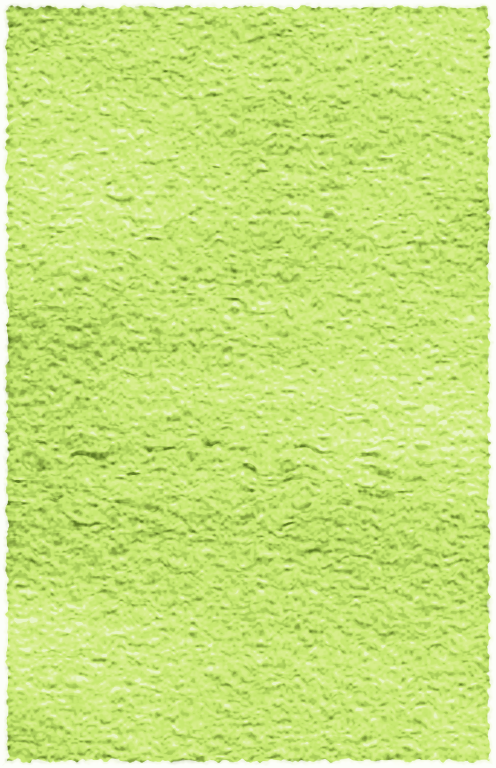
A Shadertoy shader for this texture:

```glsl
#define MARGIN 0.0096
#define FRINGE 0.0050
#define RELIEF 2.9
#define GRAIN 1.5
#define CRACKS 1.5
#define PATCHES 1.5
#define BRIGHTNESS 0.24

const vec3 PAPER = vec3(0.99, 0.995, 0.975);
const vec3 PALE  = vec3(0.91, 0.96, 0.77);
const vec3 LIGHT = vec3(0.84, 0.93, 0.54);
const vec3 BASE  = vec3(0.78, 0.91, 0.44);
const vec3 SHADE = vec3(0.67, 0.81, 0.35);
const vec3 DARK  = vec3(0.54, 0.66, 0.26);
const vec3 DEEP  = vec3(0.37, 0.49, 0.14);

float hash(vec2 p) {
    vec3 h = fract(p.xyx * 0.1031);
    h += dot(h, h.yzx + 33.33);
    return fract((h.x + h.y) * h.z);
}

float noise(vec2 p) {
    vec2 cell = floor(p), f = fract(p);
    f = f * f * (3.0 - 2.0 * f);
    float low  = mix(hash(cell), hash(cell + vec2(1, 0)), f.x);
    float high = mix(hash(cell + vec2(0, 1)), hash(cell + vec2(1, 1)), f.x);
    return mix(low, high, f.y);
}

// Height of the wool: flattened tufts with finer curls on top
float pile(vec2 p) {
    return noise(p * vec2(88, 150)) + 0.55 * noise(p * vec2(190, 250) + 31.0);
}

// Short horizontal gaps between rows of tufts
float gap(vec2 p) {
    return smoothstep(0.64, 0.90, noise(p * vec2(40, 125) + 57.0));
}

float bump(float x, float centre, float width) {
    float d = (x - centre) / width;
    return exp(-d * d);
}

// Broad areas where the pile leans towards or away from the light
float patches(vec2 p) {
    float cloud = noise(p * vec2(2.5, 7.0) + 9.0) - 0.5;
    cloud += 0.6 * (noise(p * vec2(6, 22) + 4.0) - 0.5);
    float streaks = bump(p.y, 0.45, 0.04) * smoothstep(0.2, 0.55, p.x)
                  + bump(p.y, 0.20, 0.04) * smoothstep(0.45, 0.05, p.x);
    return cloud + 0.35 * streaks;
}

vec3 woolColour(float tone) {
    vec3 c = mix(DEEP, DARK, smoothstep(-3.0, -1.9, tone));
    c = mix(c, SHADE, smoothstep(-1.9, -0.95, tone));
    c = mix(c, BASE, smoothstep(-0.95, 0.05, tone));
    c = mix(c, LIGHT, smoothstep(0.05, 1.2, tone));
    return mix(c, PALE, smoothstep(1.2, 2.5, tone));
}

void mainImage(out vec4 fragColor, in vec2 fragCoord) {
    vec2 p = fragCoord / iResolution.y;
    float aspect = iResolution.x / iResolution.y;

    // Wavy rows
    vec2 q = p;
    q.y += 0.008 * (noise(p * 38.0) - 0.5) + 0.004 * (noise(p * 95.0) - 0.5);

    // Relief lit from above, with fine fibre grain
    float tone = BRIGHTNESS;
    tone += RELIEF * (pile(q) - pile(q + vec2(0.0008, 0.0035)));
    tone += GRAIN * (noise(p * 265.0 + 13.0) - 0.5);
    tone += PATCHES * patches(p);

    // Gaps deepen in a low band and fade towards the right
    float depth = 0.45 + 1.1 * bump(p.y, 0.38, 0.06) + 0.4 * bump(p.y, 0.67, 0.13);
    depth *= CRACKS * mix(1.0, 0.5, smoothstep(0.65, 1.0, p.x / aspect));
    tone += depth * (0.4 * gap(q - vec2(0.0, 0.005)) - gap(q));

    // Ragged woolly border, slightly shaded inside
    vec2 side = min(p, vec2(aspect, 1.0) - p);
    float inside = min(side.x, side.y) - MARGIN;
    inside += FRINGE * (noise(p * 130.0 + 71.0) - 0.5);
    inside += 0.5 * FRINGE * (noise(p * 260.0 + 23.0) - 0.5);
    tone -= 0.7 * smoothstep(0.012, 0.0, inside);
    float soft = max(0.0014, 0.7 / iResolution.y);
    float cover = smoothstep(-soft, soft, inside);
    float haze = 0.15 * smoothstep(-0.006, 0.0, inside);

    vec3 colour = mix(PAPER, woolColour(tone), max(cover, haze));
    fragColor = vec4(colour, 1.0);
}
```
